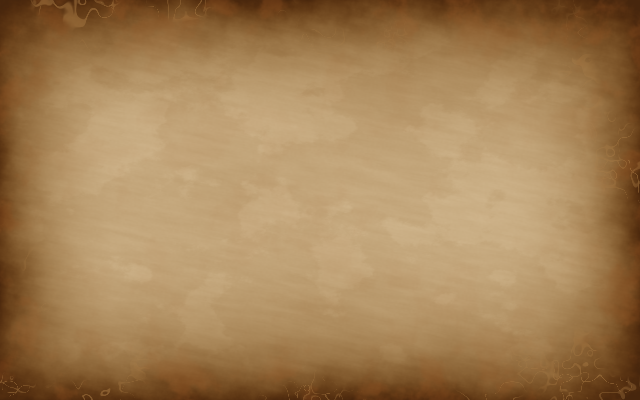
This background is drawn by a WebGL 2 fragment shader. Its source:

```glsl
#version 300 es
precision highp float;
// Aged parchment: a pale, mottled sheet that darkens toward scorched borders.
// Edge falloffs set the tone, layered noise adds stains, fibres and patches,
// and thin noise contours form pale cracks along the burnt margin.
uniform vec2 u_resolution;
out vec4 fragColor;

const vec3 SCORCH = vec3(0.28, 0.15, 0.05);
const vec3 PAPER = vec3(0.785, 0.675, 0.51);
const vec3 RUST = vec3(0.62, 0.34, 0.14);
const vec3 CRACK = vec3(0.72, 0.53, 0.30);

float hash(vec2 p) {
    vec3 q = fract(p.xyx * 0.1031);
    q += dot(q, q.yzx + 33.33);
    return fract((q.x + q.y) * q.z);
}

float noise(vec2 p) {
    vec2 cell = floor(p);
    vec2 f = fract(p);
    f = f * f * (3.0 - 2.0 * f);
    float low = mix(hash(cell), hash(cell + vec2(1, 0)), f.x);
    float high = mix(hash(cell + vec2(0, 1)), hash(cell + vec2(1, 1)), f.x);
    return mix(low, high, f.y);
}

mat2 rotation(float angle) {
    float c = cos(angle), s = sin(angle);
    return mat2(c, s, -s, c);
}

// Layered noise, roughly 0..1 around 0.5
float fbm(vec2 p, int octaves) {
    float sum = 0.0, weight = 0.5, total = 0.0;
    mat2 turn = rotation(0.6);
    for (int i = 0; i < octaves; i++) {
        sum += weight * noise(p);
        total += weight;
        weight *= 0.55;
        p = turn * p * 2.03 + 17.3;
    }
    return sum / total;
}

// Soft elliptical spot
float spot(vec2 p, vec2 center, vec2 radius) {
    vec2 q = (p - center) / radius;
    return exp(-dot(q, q));
}

// Paper tone: 0 at the borders, near 1 in the middle
float sheetTone(vec2 p, float width, float wobble) {
    vec2 low = 1.0 - exp(-vec2(10.5, 8.5) * max(p + wobble, 0.0));
    vec2 far = vec2(width, 1.0) - p;
    vec2 high = 1.0 - exp(-vec2(9.5, 8.2) * max(far + wobble, 0.0));
    return low.x * low.y * high.x * high.y;
}

// Thin wandering line where a warped noise crosses its middle value
float crackLine(vec2 p, float scale, float thickness) {
    vec2 warp = vec2(noise(p * 34.0), noise(p * 34.0 + 41.0)) - 0.5;
    float ridge = abs(noise(p * scale + warp * 1.3) - 0.5) / scale;
    return 1.0 - smoothstep(thickness * 0.3, thickness, ridge);
}

void main() {
    vec2 p = gl_FragCoord.xy / u_resolution.y;
    float width = u_resolution.x / u_resolution.y;
    vec2 c = vec2(p.x * 1.6 / width, p.y);

    // Burnt border with an uneven, blotchy falloff
    float stains = fbm(p * 7.0 + 3.0, 6) - 0.5;
    float tone = sheetTone(p, width, 0.012 + 0.055 * stains);
    float edge = 1.0 - smoothstep(0.25, 0.85, tone);
    float blotch = fbm(p * 22.0 + 60.0, 5) - 0.5;
    tone += edge * 0.22 * blotch;

    // Broad light and dim areas of the sheet
    float glow = spot(c, vec2(0.31, 0.67), vec2(0.20, 0.13))
        + 0.6 * spot(c, vec2(0.62, 0.70), vec2(0.13, 0.08))
        + 0.8 * spot(c, vec2(1.34, 0.61), vec2(0.14, 0.18))
        + spot(c, vec2(1.28, 0.31), vec2(0.20, 0.14))
        + 0.9 * spot(c, vec2(0.24, 0.34), vec2(0.17, 0.15));
    float dim = spot(c, vec2(0.58, 0.54), vec2(0.18, 0.10))
        + spot(c, vec2(0.77, 0.24), vec2(0.14, 0.14))
        + 0.8 * spot(c, vec2(1.02, 0.74), vec2(0.24, 0.12));
    tone += (0.055 * glow - 0.035 * dim) * (1.0 - edge);

    // Ragged pale patches, denser inside the light areas
    float flakes = fbm(p * vec2(6.0, 9.0) + 25.0, 7) + 0.08 * glow - 0.06 * dim;
    tone += 0.045 * smoothstep(0.52, 0.60, flakes) * (1.0 - edge);

    // Slanted fibres and fine grain
    vec2 along = rotation(0.2) * p;
    float fibres = fbm(along * vec2(12.0, 75.0), 4) - 0.5;
    float grain = noise(p * 210.0) - 0.5;
    tone += 0.075 * fibres + 0.012 * grain;

    // Blue fades fastest toward the scorched end of the ramp
    vec3 ramp = pow(vec3(clamp(tone, 0.0, 1.05)), vec3(1.0, 1.2, 1.6));
    vec3 color = mix(SCORCH, PAPER, ramp);

    // Rust tints and pale cracks in the margin
    float rust = smoothstep(0.48, 0.72, fbm(p * 13.0 + 90.0, 5));
    color = mix(color, RUST, rust * (0.05 + 0.24 * edge));
    float broken = smoothstep(0.48, 0.68, noise(p * 9.0 + 12.0));
    float cracks = max(crackLine(p, 13.0, 0.0022), 0.7 * crackLine(p + 5.0, 21.0, 0.0018));
    color = mix(color, CRACK, 0.42 * cracks * broken * edge);

    fragColor = vec4(color, 1.0);
}
```
